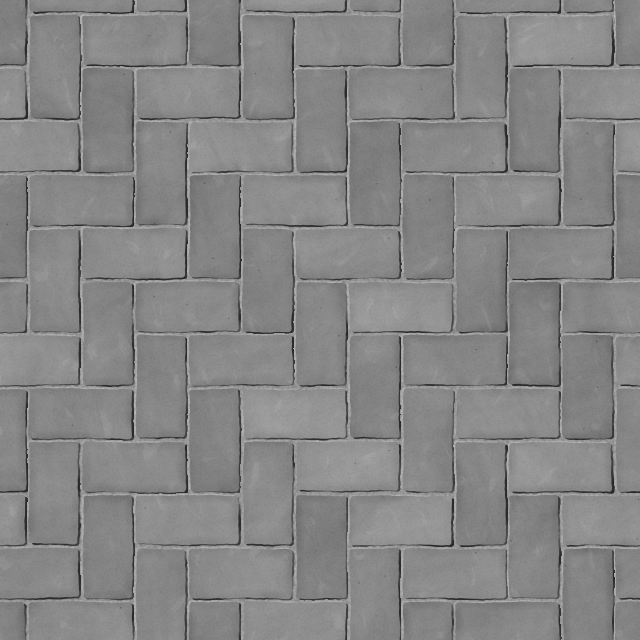
Give the GLSL for this texture, as a Shadertoy shader.

```glsl
// Grey herringbone paving: worn 2:1 clay bricks in light mortar with thin cast shadows.

const float TAU = 6.28319;
const float CELLS = 12.0;                     // brick widths across the canvas
const vec2 GRID_OFFSET = vec2(0.515, 0.75);   // lattice origin, in cells
const float HALF_JOINT = 0.034;
const float CORNER = 0.06;
const vec2 SHADOW_SHIFT = vec2(0.040, -0.026);

const float FLAT_TONE = 0.556;
const float UPRIGHT_TONE = 0.522;
const float MORTAR_TONE = 0.575;
const float LIT_MORTAR_TONE = 0.665;
const float SHADOW_TONE = 0.17;

float hash(vec2 p) {
    vec3 q = fract(vec3(p.xyx) * 0.1031);
    q += dot(q, q.yzx + 33.33);
    return fract((q.x + q.y) * q.z);
}

// Cellular noise: distance to the nearest point and that point's random id.
vec2 cellular(vec2 p) {
    vec2 base = floor(p);
    vec2 nearest = vec2(9.0, 0.0);
    for (int y = -1; y <= 1; y++)
    for (int x = -1; x <= 1; x++) {
        vec2 cell = base + vec2(x, y);
        vec2 point = cell + vec2(hash(cell), hash(cell + 71.7));
        float d = distance(p, point);
        if (d < nearest.x) nearest = vec2(d, hash(cell + 19.3));
    }
    return nearest;
}

// Layered, turned and warped sines, roughly -1 to 1.
float clouds(vec2 p) {
    float sum = 0.0, gain = 0.55;
    for (int i = 0; i < 5; i++) {
        p = mat2(0.8, 0.6, -0.6, 0.8) * p * 1.75 + 0.9 * sin(p.yx * 1.3 + 2.1);
        sum += gain * sin(p.x) * sin(p.y);
        gain *= 0.65;
    }
    return sum;
}

// Slightly uneven edge along one canvas axis.
float ragged(float t, float phase) {
    return 0.009 * sin(TAU * 7.0 * t + phase)
         + 0.004 * sin(TAU * 23.0 * t + 2.0 * phase)
         + 0.003 * sin(TAU * 59.0 * t + 3.0 * phase + 2.0 * sin(TAU * 17.0 * t));
}

float roundedBox(vec2 p, vec2 halfSize, float radius) {
    vec2 q = abs(p) - halfSize + radius;
    return length(max(q, 0.0)) + min(max(q.x, q.y), 0.0) - radius;
}

float coverage(float d, float pixel) {
    return clamp(0.5 - d / pixel, 0.0, 1.0);
}

// Herringbone lookup: lower-left corner in xy, size in zw.
vec4 herringbone(vec2 cell) {
    float k = mod(cell.x + cell.y + 2.0, 4.0);
    if (k < 0.5) return vec4(cell - vec2(0, 1), 1, 2);
    if (k < 1.5) return vec4(cell, 2, 1);
    if (k < 2.5) return vec4(cell - vec2(1, 0), 2, 1);
    return vec4(cell, 1, 2);
}

// Fired clay face: base tone, stains, grain, scuffs, pits and darkened rim.
float clayTone(vec2 p, vec2 size, float seed, float d, float pixel) {
    float tone = size.x > size.y ? FLAT_TONE : UPRIGHT_TONE;
    tone += 0.036 * (seed - 0.5);
    float stain = clouds(p * 0.9 + seed * 40.0);
    tone += 0.034 * stain;
    tone += 0.036 * (0.45 - cellular(p * 24.0).x);
    tone += 0.012 * clouds(p * 7.0);
    tone += 0.035 * smoothstep(0.45, 0.9, clouds(p * vec2(3.1, 2.3) + seed * 17.0));
    float rim = smoothstep(-0.20, 0.0, d);
    tone -= rim * (0.015 + 0.045 * smoothstep(-0.3, 0.6, clouds(p * 0.8 + seed * 23.0)));
    vec2 pit = cellular(p * 3.0 + seed);
    float pitMask = coverage(pit.x / 3.0 - 0.014, pixel) * step(0.95, pit.y);
    return tone - 0.13 * pitMask;
}

void mainImage(out vec4 fragColor, in vec2 fragCoord) {
    vec2 uv = fragCoord / iResolution.y;
    float pixel = CELLS / iResolution.y;
    vec2 p = uv * CELLS - GRID_OFFSET;

    // Hand-laid wobble of the joints, varying from line to line
    vec2 line = floor(p + 0.5);
    p += vec2(ragged(uv.y, line.x * 2.4), ragged(uv.x, line.y * 1.7));

    // Brick under this point, with a slight random shift, tilt and size
    vec4 brick = herringbone(floor(p));
    vec2 id = mod(brick.xy, CELLS);
    float seed = hash(id + 3.7);
    vec2 jitter = vec2(hash(id + 11.1), hash(id + 27.9)) - 0.5;
    vec2 q = p - brick.xy - 0.5 * brick.zw - 0.020 * jitter;
    q += 0.018 * (hash(id + 51.3) - 0.5) * vec2(-q.y, q.x);
    vec2 halfSize = 0.5 * brick.zw - HALF_JOINT - 0.010 * seed;
    float d = roundedBox(q, halfSize, CORNER);

    // Gritty mortar: lit at the upper left of a brick, shaded at the lower right
    float patchy = clouds(p * 1.6 + seed * 9.0);
    vec2 shift = SHADOW_SHIFT * (1.0 + 0.5 * patchy);
    float lit = coverage(roundedBox(q + SHADOW_SHIFT, halfSize, CORNER), pixel);
    float shadow = coverage(roundedBox(q - shift, halfSize, CORNER), pixel);
    float mortar = mix(MORTAR_TONE, LIT_MORTAR_TONE, lit * clamp(0.7 - patchy, 0.2, 1.0));
    mortar += 0.12 * (0.45 - cellular(p * 17.0).x);
    mortar = mix(mortar, SHADOW_TONE, shadow * clamp(0.8 + 0.5 * patchy, 0.2, 1.0));

    float clay = clayTone(p, brick.zw, seed, d, pixel);
    float tone = mix(mortar, clay, coverage(d, pixel));
    fragColor = vec4(vec3(tone), 1.0);
}
```
